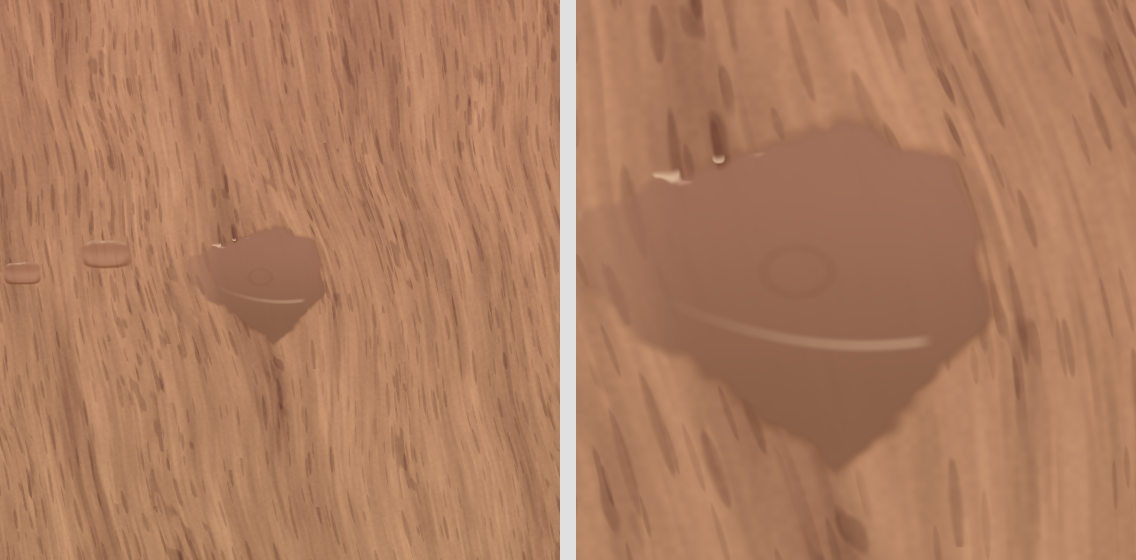
Left, the full canvas; right, a detail of the centre.
Give the GLSL for this texture, as a Shadertoy shader.

```glsl
const vec3 WOOD = vec3(0.698, 0.503, 0.381);
const vec3 TONE_AXIS = vec3(1.0, 0.89, 0.68);
const vec3 RESIN_TOP = vec3(0.625, 0.435, 0.350);
const vec3 RESIN_BOTTOM = vec3(0.530, 0.365, 0.275);
const vec3 GLINT = vec3(0.84, 0.70, 0.58);

float hash(vec2 p) {
    vec3 q = fract(vec3(p.xyx) * 0.1031);
    q += dot(q, q.yzx + 33.33);
    return fract((q.x + q.y) * q.z);
}

float noise(vec2 p) {
    vec2 cell = floor(p), f = fract(p);
    f = f * f * (3.0 - 2.0 * f);
    float low = mix(hash(cell), hash(cell + vec2(1, 0)), f.x);
    float high = mix(hash(cell + vec2(0, 1)), hash(cell + vec2(1, 1)), f.x);
    return mix(low, high, f.y);
}

float fbm(vec2 p) {
    float sum = 0.0, weight = 0.55;
    for (int i = 0; i < 3; i++) {
        sum += weight * noise(p);
        p = p * 2.03 + vec2(17.3, 9.1);
        weight *= 0.5;
    }
    return sum / 0.9625;
}

// Coordinate across the grain: leaning, wavy, pushed aside by the knot
float grainCoord(vec2 p, vec2 knot) {
    vec2 d = p - knot;
    float wave = 0.075 * (noise(p * vec2(2.2, 3.1) + 4.7) - 0.5);
    wave += 0.018 * (noise(p * vec2(6.0, 7.0) + 21.0) - 0.5);
    float bulge = 0.35 * d.x * exp(-dot(d, d) / 0.02);
    return p.x + 0.19 * p.y + wave - bulge;
}

// Short tapered pores, staggered from column to column
float pores(vec2 q, float chance) {
    float column = floor(q.x);
    q.y += 7.0 * hash(vec2(column, 3.0));
    vec2 id = vec2(column, floor(q.y));
    float size = hash(id + 11.0);
    vec2 d = fract(q) - vec2(mix(0.3, 0.7, hash(id + 5.0)), 0.5);
    float taper = 1.0 - pow(abs(d.y) / mix(0.22, 0.48, size), 2.0);
    float halfWidth = mix(0.12, 0.24, hash(id + 29.0)) * max(taper, 0.0);
    float stroke = 1.0 - smoothstep(halfWidth * 0.3, halfWidth + 0.06, abs(d.x));
    return stroke * smoothstep(0.0, 0.4, taper) * step(hash(id + 47.0), chance);
}

vec3 woodColor(vec2 p, float g) {
    vec2 q = vec2(g, p.y + 0.6 * g);
    float broad = fbm(q * vec2(9.0, 1.6));
    float fibre = fbm(q * vec2(48.0, 4.5) + 31.0);
    float fine = noise(q * vec2(190.0, 17.0) + 71.0);
    float speck = noise(p * 230.0);

    float band = smoothstep(0.56, 0.82, fbm(q * vec2(19.0, 1.5) + 53.0));
    float streak = smoothstep(0.57, 0.78, fbm(q * vec2(65.0, 5.5) + 87.0));
    float crack = smoothstep(0.66, 0.85, noise(q * vec2(150.0, 34.0) + 13.0));
    crack *= smoothstep(0.50, 0.70, noise(q * vec2(24.0, 3.0) + 67.0));
    float region = smoothstep(0.25, 0.75, noise(p * 3.5 + 40.0));
    float dash = pores(vec2(g * 46.0, p.y * 13.0), mix(0.15, 0.5, region));
    dash = max(dash, 0.7 * pores(vec2(g * 78.0 + 9.0, p.y * 21.0), 0.25));
    float fleck = smoothstep(0.76, 0.95, noise(q * vec2(120.0, 13.0) + 97.0));

    float tone = 0.11 * (broad - 0.5) + 0.13 * (fibre - 0.5);
    tone += 0.055 * (fine - 0.5) + 0.025 * (speck - 0.5) + 0.012;
    tone -= 0.065 * band + 0.055 * streak + 0.085 * dash + 0.085 * crack;
    tone += 0.035 * fleck;
    vec3 warmth = mix(vec3(-0.012, 0.0, -0.006), vec3(0.008, -0.002, 0.006), p.y);
    return WOOD + tone * TONE_AXIS + warmth;
}

// Signed distance to a line, positive on its left
float edge(vec2 p, vec2 a, vec2 b) {
    vec2 d = normalize(b - a);
    return dot(p - a, vec2(-d.y, d.x));
}

float resinShape(vec2 p) {
    vec2 left = vec2(0.336, 0.540), top = vec2(0.490, 0.594);
    vec2 shoulder = vec2(0.558, 0.577), right = vec2(0.584, 0.478);
    vec2 bottom = vec2(0.488, 0.387), tail = vec2(0.336, 0.494);
    float d = max(edge(p, left, top), edge(p, top, shoulder));
    d = max(d, max(edge(p, shoulder, right), edge(p, right, bottom)));
    d = max(d, max(edge(p, bottom, tail), edge(p, tail, left)));
    return d + 0.012 * (noise(p * 32.0) - 0.5) + 0.005 * (noise(p * 95.0) - 0.5);
}

vec3 addResin(vec3 base, vec2 p, float g) {
    float d = resinShape(p);
    float cover = 1.0 - smoothstep(-0.005, 0.003, d);
    cover *= mix(0.45, 0.96, smoothstep(0.335, 0.41, p.x));
    vec3 body = mix(RESIN_BOTTOM, RESIN_TOP, smoothstep(0.40, 0.58, p.y));
    body += 0.025 * (noise(vec2(g * 22.0, p.y * 3.0)) - 0.5);
    float ring = abs(length((p - vec2(0.465, 0.505)) * vec2(1.0, 1.4)) - 0.02);
    body -= 0.016 * (1.0 - smoothstep(0.001, 0.006, ring));

    // Curved reflection, brightest towards its right end
    float curve = 0.461 + 1.9 * pow(p.x - 0.505, 2.0);
    float line = 1.0 - smoothstep(0.001, 0.005, abs(p.y - curve));
    line *= smoothstep(0.36, 0.53, p.x) * (1.0 - smoothstep(0.535, 0.548, p.x));
    body = mix(body, GLINT, 0.42 * line);

    vec3 color = mix(base, body, cover);
    float rim = 1.0 - smoothstep(0.001, 0.006, abs(d));
    color -= 0.025 * rim * smoothstep(0.36, 0.44, p.x);
    float sparkle = rim * smoothstep(0.62, 0.82, noise(p * 110.0));
    sparkle *= smoothstep(0.53, 0.56, p.y) * (1.0 - smoothstep(0.43, 0.47, p.x));
    return mix(color, GLINT + 0.08, 0.75 * sparkle);
}

vec3 addDroplet(vec3 base, vec2 p, vec2 center, vec2 radius) {
    vec2 d = (p - center) / radius;
    float r = pow(dot(d * d, d * d), 0.25) + 0.14 * (noise(p * 60.0) - 0.5);
    float cover = 1.0 - smoothstep(0.88, 1.06, r);
    float rim = smoothstep(0.65, 0.92, r) * cover;
    vec3 body = vec3(0.665, 0.465, 0.360) + 0.035 * sin(d.y * 4.0 + 2.6);
    vec3 color = mix(base, body, 0.78 * cover);
    color -= 0.10 * rim * smoothstep(0.2, -0.8, d.y);
    float glint = rim * smoothstep(0.5, 0.9, d.y) * noise(p * 120.0);
    return mix(color, GLINT, 0.8 * glint);
}

void mainImage(out vec4 fragColor, in vec2 fragCoord) {
    vec2 p = fragCoord / iResolution.xy;
    float g = grainCoord(p, vec2(0.475, 0.495));
    vec3 color = woodColor(p, g);
    color = addResin(color, p, g);
    color = addDroplet(color, p, vec2(0.188, 0.545), vec2(0.044, 0.025));
    color = addDroplet(color, p, vec2(0.040, 0.512), vec2(0.033, 0.020));
    fragColor = vec4(clamp(color, 0.0, 1.0), 1.0);
}
```
